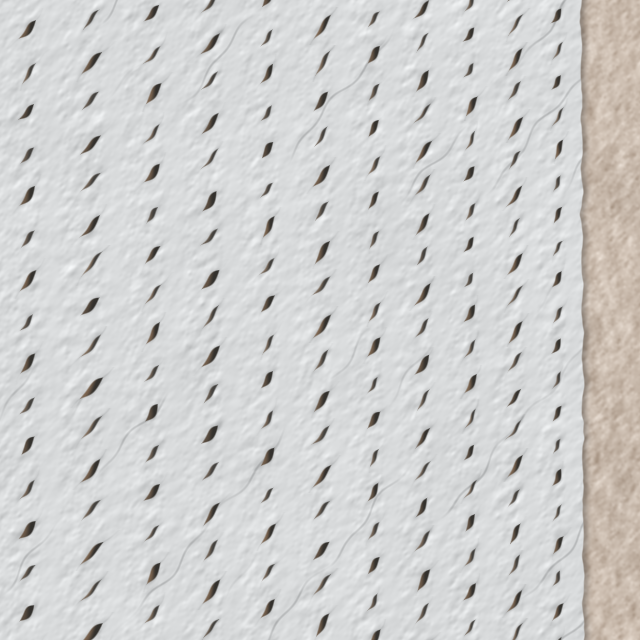
Reproduce this texture procedurally as a WebGL 2 fragment shader.

```glsl
#version 300 es
precision highp float;
// White rough sheet pierced by eleven receding columns of slanted slits, beside a tan strip.
// Column and row spacing shrink to the right; broad and thin slits alternate in a checker.
// Surface relief comes from cellular bumps lit along one diagonal.
uniform vec2 u_resolution;
out vec4 outColor;

float hash(vec2 cell) {
  return fract(sin(dot(cell, vec2(127.1, 311.7))) * 43758.5453);
}

// Cellular noise: one soft bump or dent scattered in every cell.
float bumps(vec2 p) {
  vec2 cell = floor(p);
  float height = 0.0;
  for (int j = -1; j <= 1; j++) {
    for (int i = -1; i <= 1; i++) {
      vec2 id = cell + vec2(i, j);
      vec2 away = id + vec2(hash(id), hash(id + 37.3)) - p;
      height += (2.0 * hash(id + 71.9) - 1.0) * exp(-3.5 * dot(away, away));
    }
  }
  return height;
}

float relief(vec2 p) {
  return bumps(p + vec2(0.1, 0.36)) - bumps(p);
}

// Quadratic column spacing and its inverse.
float columnX(float column) {
  return 0.0456 + column * (0.1009 - 0.00182 * column);
}

float columnAt(float x) {
  return (0.1009 - sqrt(0.01018 - 0.00728 * (x - 0.0456))) / 0.00364;
}

vec3 sheet(vec2 p, vec2 diagonal) {
  float column = columnAt(p.x);
  // Smoother vertical bands lie just right of the slits.
  float band = fract(column);
  float rough = mix(1.0, 0.5, smoothstep(0.14, 0.22, band) * (1.0 - smoothstep(0.4, 0.6, band)));
  float shade = 0.085 * relief(diagonal * vec2(52.0, 88.0))
              + 0.055 * relief(diagonal * vec2(125.0, 170.0) + 9.0);
  vec3 color = vec3(0.848, 0.856, 0.86) + rough * shade + 0.012 * bumps(p * 13.0);

  // Faint broken diagonal creases.
  float wobble = 0.05 * sin(diagonal.x * 31.0) + 0.04 * sin(diagonal.x * 73.0 + 2.0);
  float lane = diagonal.y * 11.0 + wobble;
  float crease = 1.0 - smoothstep(0.0, 0.035, abs(fract(lane) - 0.5));
  float broken = smoothstep(0.05, 0.5, bumps(vec2(diagonal.x * 7.0, floor(lane) * 3.7)));
  return color - 0.12 * crease * broken;
}

vec3 addSlit(vec3 color, vec2 p, float softness) {
  float column = clamp(round(columnAt(p.x)), 0.0, 10.0);
  float pitch = 0.0651 - 0.00135 * column;
  float top = 0.0443 - 0.0124 * column;
  float row = round((1.0 - p.y - top) / pitch);
  vec2 id = vec2(column, row);
  float odd = mod(column, 2.0);
  float thin = mod(column + row, 2.0);
  float vary = hash(id + 5.1);
  float nearness = 1.0 - 0.022 * column;

  // Place and tilt the slit, with small differences between repeats.
  float drop = thin * mix(0.002, -0.0045, odd) + 0.003 * (hash(id + 19.7) - 0.5);
  vec2 center = vec2(columnX(column) + 0.003 * (vary - 0.5), 1.0 - top - row * pitch - drop);
  float tilt = 0.9 + 0.021 * column - 0.06 * odd + 0.22 * (hash(id + 8.4) - 0.5);
  vec2 axis = vec2(cos(tilt), sin(tilt));
  vec2 q = p - center;
  float len = nearness * (0.0172 + 0.0035 * odd - 0.0015 * thin) * (0.88 + 0.24 * vary);
  float width = nearness * (0.0053 - 0.0019 * thin) * (0.8 + 0.4 * hash(id + 2.6));
  float along = dot(q, axis) / len;
  float across = dot(q, vec2(axis.y, -axis.x));
  across += 0.0028 * (hash(id + 44.0) - 0.5) * along * along + 0.0011 * sin(3.2 * along);

  // Tapered lens, heavier toward its middle.
  float edge = abs(across) + width * (along * along * (1.0 + 0.25 * along) - 1.0);
  float hole = 1.0 - smoothstep(-softness, softness, edge);
  float halo = exp(-pow(across / (width + 0.0014), 2.0) - 0.9 * along * along);
  float tail = exp(-pow(across / 0.0016, 2.0) - 0.3 * along * along);
  float lip = exp(-pow((across - width - 0.003) / 0.0025, 2.0) - 1.5 * along * along);
  color += 0.035 * lip - 0.13 * halo - 0.09 * vary * tail;

  // Warm lower edge inside the dark opening.
  float warm = smoothstep(0.1, 0.9, 0.35 - 0.55 * along - across / width * 0.4);
  vec3 inside = mix(vec3(0.19, 0.18, 0.165), vec3(0.50, 0.40, 0.31), warm * (0.45 + 0.5 * vary));
  return mix(color, inside, hole * (0.98 - 0.12 * thin));
}

vec3 strip(vec2 p, vec2 diagonal) {
  float grain = 0.07 * bumps(p * vec2(105.0, 40.0))
              + 0.07 * relief(diagonal * vec2(85.0, 150.0))
              + 0.035 * bumps(p * 210.0);
  vec3 color = vec3(0.79, 0.733, 0.68) + grain * vec3(0.9, 1.0, 1.08);
  return color + 0.025 * bumps(p * vec2(24.0, 9.0));
}

void main() {
  vec2 p = gl_FragCoord.xy / u_resolution;
  vec2 diagonal = vec2(dot(p, vec2(0.64, 0.77)), dot(p, vec2(-0.77, 0.64)));
  float pixel = 1.0 / min(u_resolution.x, u_resolution.y);
  vec3 color = addSlit(sheet(p, diagonal), p, max(0.0017, pixel));

  // Uneven sheet edge casts a narrow shadow on the strip.
  float border = 0.912 - 0.004 * p.y + 0.0012 * sin(p.y * 83.0) + 0.0016 * bumps(vec2(2.0, p.y * 75.0));
  float beyond = p.x - border;
  vec3 side = strip(p, diagonal) * (1.0 - 0.27 * exp(-pow(max(beyond, 0.0) / 0.008, 2.0)));
  color = mix(color, side, smoothstep(-max(0.0015, pixel), max(0.0015, pixel), beyond));
  outColor = vec4(clamp(color, 0.0, 1.0), 1.0);
}
```
